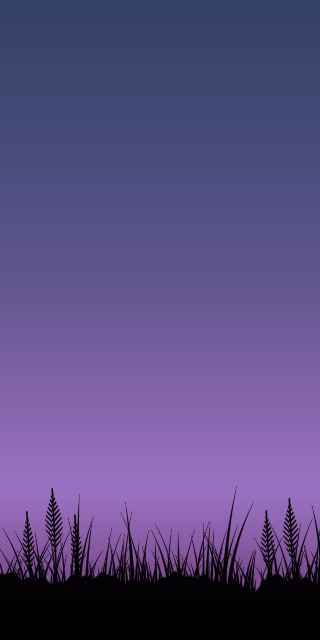
This background is drawn by a Shadertoy shader. Its source:

```glsl
// Dusk sky over a silhouetted meadow: a vertical gradient from slate blue to
// violet, with curved tapering blades scattered by a hash loop, a few feathery
// seed heads, and a dark bank of layered sines. Lengths are in canvas widths.
#define BLADES 190
#define ACCENTS 5
#define ROOT_Y 0.12
#define GRASS_TOP 0.53
#define BLADE_WIDTH 0.0062
#define SPIKELETS 62.0
#define ZENITH vec3(0.200, 0.255, 0.390)
#define SLATE vec3(0.280, 0.295, 0.480)
#define INDIGO vec3(0.385, 0.340, 0.565)
#define VIOLET vec3(0.530, 0.400, 0.680)
#define GLOW vec3(0.600, 0.440, 0.750)
#define HAZE vec3(0.490, 0.300, 0.570)

float hash(float n) {
    n = fract(n * 0.1031);
    n *= n + 33.33;
    n *= n + n;
    return fract(n);
}

float ramp(float a, float b, float x) {
    return clamp((x - a) / (b - a), 0.0, 1.0);
}

// Soft coverage of a signed distance
float fill(float d, float soft) {
    return 1.0 - smoothstep(-soft, soft, d);
}

vec3 skyColor(float h) {
    vec3 c = mix(HAZE, GLOW, ramp(0.10, 0.225, h));
    c = mix(c, VIOLET, ramp(0.25, 0.36, h));
    c = mix(c, INDIGO, ramp(0.36, 0.55, h));
    c = mix(c, SLATE, ramp(0.55, 0.77, h));
    return mix(c, ZENITH, ramp(0.77, 1.0, h));
}

// Parabolic stalk narrowing from root to tip
float blade(vec2 p, vec2 root, vec2 tip, float width, float soft) {
    float rise = tip.y - root.y;
    float t = (p.y - root.y) / rise;
    float s = clamp(t, 0.0, 1.0);
    float lean = tip.x - root.x;
    float slope = 2.0 * lean * s / rise;
    float d = abs(p.x - root.x - lean * s * s) / sqrt(1.0 + slope * slope);
    return fill(d - width * (1.0 - s), soft) * step(t, 1.0);
}

// Seed head: upswept spikelets inside a pointed envelope, on a thin stem
float plume(vec2 p, vec2 tip, float size, float soft) {
    float below = tip.y - p.y;
    float side = abs(p.x - tip.x - 0.05 * below);
    float envelope = size * smoothstep(-0.01, 0.11, below)
                   * (1.0 - smoothstep(0.12, 0.22, below));
    float phase = fract((p.y - 1.1 * side) * SPIKELETS + 0.5 * step(tip.x, p.x));
    float gap = abs(phase - 0.5) / SPIKELETS / 1.5;
    float body = fill(gap - 0.0032 * (1.0 - 0.5 * side / size), soft)
               * fill(side - envelope, soft);
    float stem = fill(side - 0.0025, soft);
    return max(body, stem) * smoothstep(-soft, soft, below);
}

// Height of the solid bank
float bankHeight(float x) {
    float wave = 0.010 * sin(x * 23.0 + 1.0) + 0.007 * sin(x * 61.0)
               + 0.005 * sin(x * 137.0 + 2.0);
    return 0.195 + wave - 0.035 * exp(-pow((x - 0.79) / 0.05, 2.0));
}

float meadow(vec2 p, float soft) {
    float cover = fill(p.y - bankHeight(p.x), 2.0 * soft);

    // Scattered blades, shorter in the clearing
    for (int i = 0; i < BLADES; i++) {
        float n = float(i) * 7.0 + 3.0;
        float x = (float(i) + hash(n)) / float(BLADES) * 1.1 - 0.05;
        float tall = pow(hash(n + 1.3), 1.7);
        float clearing = exp(-pow((x - 0.80) / 0.045, 2.0));
        float crest = 0.385 + 0.025 * sin(x * 9.0 - 2.0);
        float top = mix(0.235, crest, tall) - 0.045 * clearing;
        float lean = (hash(n + 2.7) - 0.5) * mix(0.10, 0.17, tall);
        float width = BLADE_WIDTH * mix(0.65, 1.2, hash(n + 4.1));
        cover = max(cover, blade(p, vec2(x, ROOT_Y), vec2(x + lean, top), width, soft));
    }

    // Tall blades: root x, tip x, tip y
    vec3 stalks[ACCENTS] = vec3[](vec3(0.700, 0.740, 0.482), vec3(0.715, 0.792, 0.430),
        vec3(0.240, 0.248, 0.455), vec3(0.415, 0.392, 0.430), vec3(1.010, 0.974, 0.425));
    // Seed heads: tip x, tip y, half width
    vec3 heads[ACCENTS] = vec3[](vec3(0.163, 0.474, 0.027), vec3(0.084, 0.402, 0.019),
        vec3(0.234, 0.392, 0.018), vec3(0.904, 0.443, 0.025), vec3(0.832, 0.405, 0.022));
    for (int i = 0; i < ACCENTS; i++) {
        vec3 s = stalks[i], h = heads[i];
        cover = max(cover, blade(p, vec2(s.x, ROOT_Y), s.yz, 1.4 * BLADE_WIDTH, soft));
        cover = max(cover, plume(p, h.xy, h.z, soft));
    }
    return cover;
}

void mainImage(out vec4 fragColor, in vec2 fragCoord) {
    vec2 p = fragCoord / iResolution.x;
    vec3 color = skyColor(fragCoord.y / iResolution.y);

    // Silhouette, fading to black at the foot
    if (p.y < GRASS_TOP) {
        vec3 shade = vec3(0.025, 0.012, 0.030) * smoothstep(0.02, 0.28, p.y);
        color = mix(color, shade, meadow(p, 0.75 / iResolution.x));
    }
    fragColor = vec4(color, 1.0);
}
```
